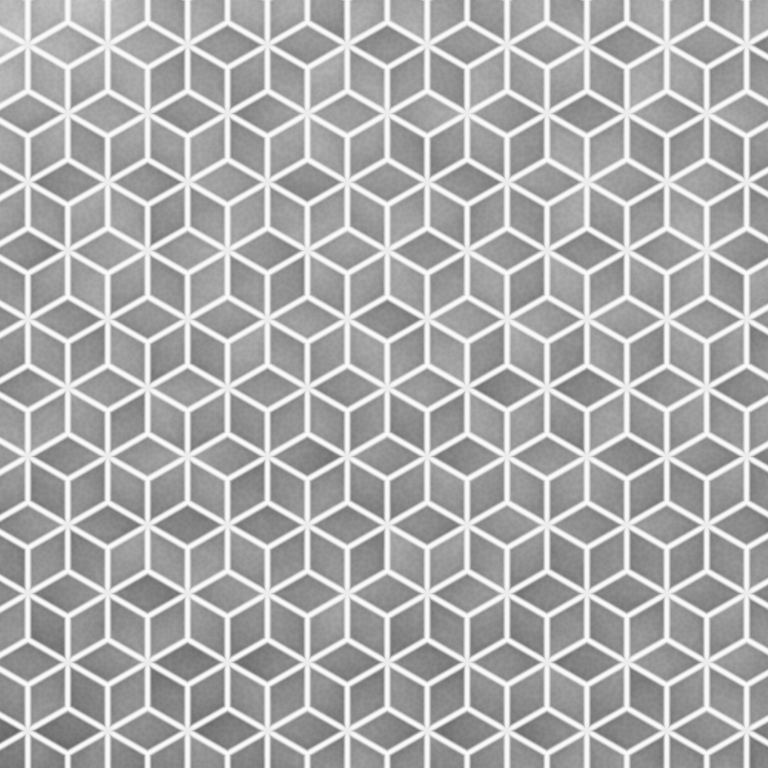
This pattern is drawn by a Shadertoy shader. Its source:

```glsl
// Rhombille mosaic: grey diamond tiles with soft white joints, three to a cube.
// A triangular lattice is split by barycentric weights: the smallest weight names
// the tile, and its gap to the middle weight gives the distance to the joint.

const vec2  STAR_ORIGIN  = vec2(0.0362, 0.9414);  // one six-way joint
const float SPACING      = 0.1040;                // star to star along a row
const float ROW_STEP     = 0.0893;                // row to row
const float JOINT_HALF   = 0.0037;
const float JOINT_SOFT   = 0.0027;
const float JOINT_TONE   = 0.975;
const float STAR_DIM     = 0.05;
const float TONE_BOTTOM  = 0.562;
const float TONE_TOP     = 0.628;
const float TILE_VARY    = 0.085;
const float FLAT_DARKEN  = 0.018;                 // tiles lying on their side
const float TILT_AMOUNT  = 0.13;
const float RIM_DARKEN   = 0.035;
const float CLOUD_AMOUNT = 0.016;
const float GRAIN_AMOUNT = 0.045;
const float GRAIN_SCALE  = 150.0;

const float HEIGHT = 0.8660254;                   // unit triangle height

float hash(vec2 p) {
    vec3 q = fract(vec3(p.xyx) * 0.1031);
    q += dot(q, q.yzx + 33.33);
    return fract((q.x + q.y) * q.z);
}

// Distance to the nearest scattered point
float cellular(vec2 p) {
    vec2 cell = floor(p);
    float nearest = 2.0;
    for (int y = -1; y <= 1; y++) {
        for (int x = -1; x <= 1; x++) {
            vec2 c = cell + vec2(x, y);
            vec2 site = c + vec2(hash(c + 17.0), hash(c + 71.0));
            nearest = min(nearest, distance(p, site));
        }
    }
    return nearest;
}

// Layered sines, each octave turned and bent by the last
float clouds(vec2 p) {
    float sum = 0.0, amp = 0.6;
    for (int i = 0; i < 4; i++) {
        sum += amp * sin(p.x + 1.7 * sin(p.y)) * cos(p.y * 0.9 + sum);
        p = mat2(1.3, 1.1, -1.1, 1.3) * p + 2.4;
        amp *= 0.65;
    }
    return sum;
}

// Finds the tile: id is twice its centre in lattice coordinates
void findTile(vec2 p, out vec2 id, out float jointDist, out float starDist) {
    vec2 lattice = vec2(p.x - 0.5 * p.y / HEIGHT, p.y / HEIGHT);
    vec2 cell = floor(lattice);
    vec2 f = lattice - cell;
    float side = f.x + f.y < 1.0 ? 1.0 : -1.0;    // upward or downward triangle
    if (side < 0.0) f = 1.0 - f;
    vec3 w = vec3(1.0 - f.x - f.y, f);

    float low = min(w.x, min(w.y, w.z));
    float high = max(w.x, max(w.y, w.z));
    float middle = 1.0 - low - high;
    vec2 toEdge = low == w.x ? vec2(0.0) : low == w.y ? vec2(-1.0, 0.0) : vec2(0.0, -1.0);

    id = 2.0 * cell + 1.0 + side * toEdge;
    jointDist = 0.5 * (middle - low);
    starDist = HEIGHT * (1.0 - high);
}

// Broad uneven light over the whole wall
float wallTone(vec2 uv) {
    float tone = mix(TONE_BOTTOM, TONE_TOP, uv.y);
    vec2 upperLeft = uv - vec2(0.0, 1.0);
    tone += 0.13 * exp(-45.0 * dot(upperLeft, upperLeft));
    tone -= 0.05 * exp(-18.0 * dot(uv, uv));
    return tone;
}

void mainImage(out vec4 fragColor, in vec2 fragCoord) {
    vec2 uv = fragCoord / iResolution.y;
    vec2 p = (uv - STAR_ORIGIN) / vec2(SPACING, ROW_STEP / HEIGHT);

    vec2 id;
    float jointDist, starDist;
    findTile(p, id, jointDist, starDist);

    // Tile tone, with a random slope across each face
    vec2 centre = 0.5 * vec2(id.x + 0.5 * id.y, id.y * HEIGHT);
    float angle = 6.2832 * hash(id + 211.0);
    float isFlat = 1.0 - mod(id.y, 2.0);
    float tile = wallTone(uv);
    tile += TILE_VARY * (hash(id + 137.0) - 0.5) - FLAT_DARKEN * isFlat;
    tile += TILT_AMOUNT * dot(p - centre, vec2(cos(angle), sin(angle)));
    tile -= RIM_DARKEN * (1.0 - smoothstep(0.03, 0.15, jointDist));

    // Glaze mottling
    tile += CLOUD_AMOUNT * clouds(uv * 75.0 + hash(id) * 20.0);
    tile += GRAIN_AMOUNT * (cellular(uv * GRAIN_SCALE + 50.0) - 0.48);

    // Joints, slightly dulled where six meet
    float soft = max(JOINT_SOFT, 0.75 / iResolution.y);
    float joint = 1.0 - smoothstep(JOINT_HALF - soft, JOINT_HALF + soft, jointDist * SPACING);
    float jointTone = JOINT_TONE - STAR_DIM * (1.0 - smoothstep(0.02, 0.11, starDist));

    fragColor = vec4(vec3(mix(tile, jointTone, joint)), 1.0);
}
```
